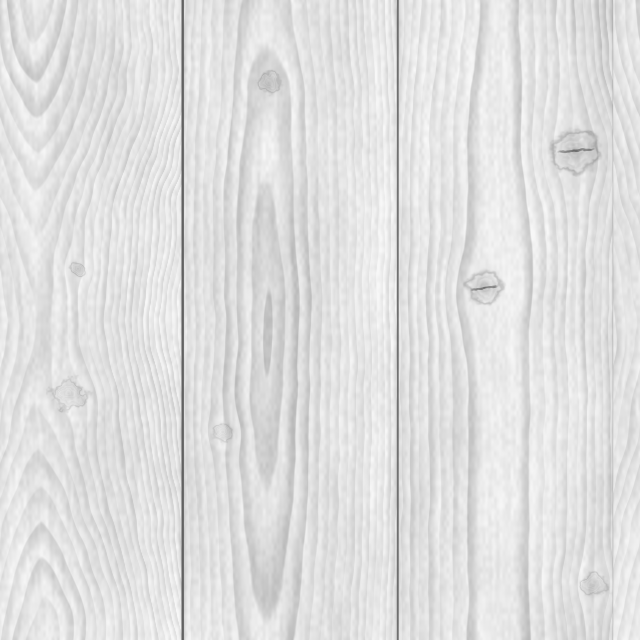
This texture is drawn by a WebGL 1 fragment shader. Its source:

```glsl
precision highp float;

uniform vec2 u_resolution;

#define FIRST_SEAM 0.2855
#define PLANK_PITCH 0.336
#define SEAM_HALF_WIDTH 0.0019
#define SEAM_GREY 0.38
#define WOOD_GREY 0.915
#define RING_DEPTH 0.115
#define FIBRE_DEPTH 0.05
#define RING_DENSITY vec2(30.0, 190.0)
#define KNOT_COUNT 7

float hash(vec2 p) {
  return fract(sin(dot(p, vec2(127.1, 311.7))) * 43758.55);
}

float noise(vec2 p) {
  vec2 i = floor(p), f = fract(p);
  f = f * f * (3.0 - 2.0 * f);
  vec2 e = vec2(1.0, 0.0);
  return mix(mix(hash(i), hash(i + e.xy), f.x),
             mix(hash(i + e.yx), hash(i + e.xx), f.x), f.y);
}

float fbm(vec2 p) {
  return 0.55 * noise(p) + 0.3 * noise(p * 2.1 + 7.3) + 0.15 * noise(p * 4.3 + 3.1);
}

float plankIndex(float x) {
  return floor((x - FIRST_SEAM) / PLANK_PITCH) + 1.0;
}

// Knot: centre, radius, clarity
vec4 knotAt(int i) {
  if (i == 0) return vec4(0.757, 0.551, 0.027, 1.0);
  if (i == 1) return vec4(0.900, 0.765, 0.037, 1.0);
  if (i == 2) return vec4(0.927, 0.085, 0.021, 0.4);
  if (i == 3) return vec4(0.107, 0.385, 0.027, 0.35);
  if (i == 4) return vec4(0.420, 0.870, 0.019, 0.45);
  if (i == 5) return vec4(0.350, 0.325, 0.014, 0.2);
  return vec4(0.122, 0.580, 0.012, 0.4);
}

// Distance from the heart of the plank; its level lines are the rings
float ringField(vec2 p, float plank) {
  if (plank < 0.5) {
    vec2 q = abs(vec2(p.x - 0.06, 0.125 * sin(3.1416 * p.y)));
    return pow(pow(q.x, 1.5) + pow(q.y, 1.5), 0.667);
  }
  if (plank < 1.5) return length((p - vec2(0.417, 0.48)) * vec2(1.0, 0.11));
  float heart = 0.022 - 0.018 * smoothstep(0.76, 1.0, p.y);
  return max(abs(p.x - 0.778) - heart, 0.0);
}

// Slow gradient through each ring, then a crisp edge
float ringShade(float field, vec2 p, float plank) {
  float phase = dot(RING_DENSITY, vec2(field, field * field));
  float f = fract(phase);
  float line = smoothstep(0.1, 0.85, f) * (1.0 - smoothstep(0.86, 1.0, f));
  float depth = mix(0.45, 1.15, hash(vec2(floor(phase), plank + 3.0)));
  depth *= mix(1.3, 0.75, smoothstep(0.02, 0.13, field));
  return line * depth * mix(0.55, 1.25, fbm(p * vec2(9.0, 5.0)));
}

// Darkening by one knot: face, growth rings, rim and crack
float knotShade(vec2 p, vec4 knot) {
  vec2 d = p - knot.xy;
  float rough = fbm(p * 70.0) - 0.5;
  float r = length(d * vec2(1.0, 1.1)) / knot.z + rough * (1.5 - knot.w);
  float inside = 1.0 - smoothstep(0.88, 1.05, r);
  float rim = exp(-pow((r - 0.97) * 8.0, 2.0));
  float rings = 0.5 + 0.5 * sin(r * 22.0);
  float shade = inside * (0.045 + 0.035 * rings + 0.1 * rough) + 0.11 * rim;
  float crack = 1.0 - smoothstep(0.0008, 0.0026, abs(d.y + 0.006 * rough - 0.1 * d.x));
  crack *= 1.0 - smoothstep(0.6, 0.85, abs(d.x) / knot.z);
  float pith = exp(-dot(d, d) / (knot.z * knot.z * 0.06));
  float halo = exp(-pow(r - 1.6, 2.0) * 3.0);
  return shade * mix(0.4, 1.0, knot.w) + 0.28 * crack * step(0.9, knot.w)
       + 0.09 * pith * knot.w - 0.03 * halo * (1.0 - knot.w);
}

void main() {
  vec2 uv = gl_FragCoord.xy / u_resolution;
  float pixel = 1.0 / u_resolution.x;
  float plank = plankIndex(uv.x);
  vec2 p = uv;
  if (plank > 2.5) { p.x -= 1.0; plank = 0.0; }

  // Grain bends slowly, and is pushed aside by knots
  float sway = plank < 0.5 ? 0.035 : 0.012;
  vec2 warped = p;
  warped.x += sway * (fbm(p * vec2(5.0, 6.0) + plank * 9.0) - 0.5);
  warped.x += 0.003 * (noise(p * vec2(40.0, 28.0)) - 0.5);
  float knots = 0.0;
  for (int i = 0; i < KNOT_COUNT; i++) {
    vec4 knot = knotAt(i);
    if (plankIndex(knot.x) == plank) {
      vec2 d = (p - knot.xy) / knot.z;
      warped.x -= 0.75 * (p.x - knot.x) * exp(-dot(d, d * vec2(0.3, 0.22)));
      knots += knotShade(p, knot);
    }
  }

  // Rings, with a resin streak in the middle plank
  float field = ringField(warped, plank);
  float grey = WOOD_GREY - RING_DEPTH * ringShade(field, p, plank) - knots;
  if (plank == 1.0) grey -= 0.13 * (1.0 - smoothstep(0.006, 0.0085, field));

  // Worn paint, long fibres and short flecks
  grey += 0.09 * (fbm(p * vec2(7.0, 3.5) + 21.0) - 0.5);
  grey += FIBRE_DEPTH * (noise(vec2(warped.x * 170.0, p.y * 9.0)) - 0.5);
  grey += FIBRE_DEPTH * (noise(p * vec2(230.0, 110.0)) - 0.5);
  float across = fract((uv.x - FIRST_SEAM) / PLANK_PITCH);
  grey += 0.03 * smoothstep(0.7, 1.0, across) * (plank < 1.5 ? 1.0 : -1.0);

  // Seams fade from left to right
  float seam = floor((uv.x - FIRST_SEAM) / PLANK_PITCH + 0.5);
  float offset = uv.x - FIRST_SEAM - seam * PLANK_PITCH;
  float halfWidth = SEAM_HALF_WIDTH - 0.0004 * seam;
  float gap = 1.0 - smoothstep(halfWidth - pixel * 0.7, halfWidth + pixel * 0.7, abs(offset));
  float strength = seam < 0.0 ? 0.0 : (seam > 1.5 ? 0.15 : 1.0 - 0.12 * seam);
  grey -= 0.06 * strength * exp(-abs(offset) * 220.0);
  grey = mix(min(grey, 0.97), SEAM_GREY, gap * strength);

  gl_FragColor = vec4(vec3(grey), 1.0);
}
```
